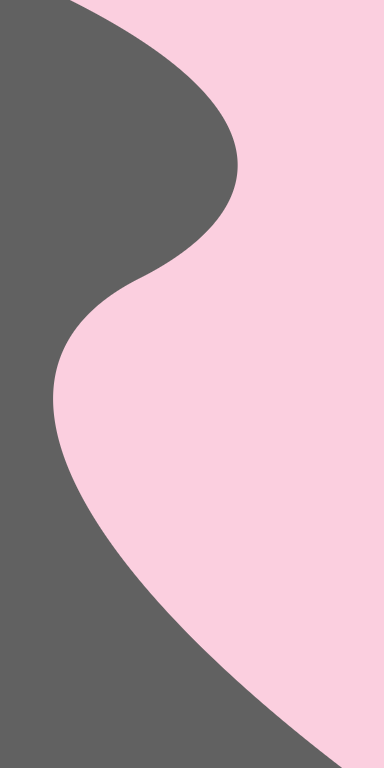
Reproduce this background procedurally as a Shadertoy shader.

```glsl
// Two flat colours, grey and pink, parted by one flowing S-shaped curve.

const vec3 GREY = vec3(0.380);
const vec3 PINK = vec3(0.984, 0.812, 0.875);

// Bezier control points as fractions of the canvas, from top to bottom.
const vec2 TOP          = vec2( 0.182, 1.000);
const vec2 BULGE_UPPER  = vec2( 0.833, 0.837);
const vec2 BULGE_LOWER  = vec2( 0.635, 0.706);
const vec2 WAIST        = vec2( 0.365, 0.638);
const vec2 HOLLOW_UPPER = vec2(-0.104, 0.521);
const vec2 HOLLOW_LOWER = vec2( 0.195, 0.267);
const vec2 BOTTOM       = vec2( 0.891, 0.000);

const int BISECTIONS = 18;
const float EDGE_WIDTH = 1.0; // blend width in output samples

vec2 bezier(vec2 a, vec2 b, vec2 c, vec2 d, float t) {
    float s = 1.0 - t;
    return s * s * s * a + 3.0 * s * t * (s * b + t * c) + t * t * t * d;
}

vec2 bezierTangent(vec2 a, vec2 b, vec2 c, vec2 d, float t) {
    float s = 1.0 - t;
    return 3.0 * (s * s * (b - a) + 2.0 * s * t * (c - b) + t * t * (d - c));
}

// Signed distance to a curve that falls steadily in y; positive on the right.
float sideDistance(vec2 uv, vec2 a, vec2 b, vec2 c, vec2 d) {
    float low = 0.0, high = 1.0;
    for (int i = 0; i < BISECTIONS; i++) {
        float middle = 0.5 * (low + high);
        if (bezier(a, b, c, d, middle).y > uv.y) low = middle;
        else high = middle;
    }
    float t = 0.5 * (low + high);
    vec2 tangent = bezierTangent(a, b, c, d, t) * iResolution.xy;
    float gap = (uv.x - bezier(a, b, c, d, t).x) * iResolution.x;
    return gap * abs(tangent.y) / length(tangent);
}

void mainImage(out vec4 fragColor, in vec2 fragCoord) {
    vec2 uv = fragCoord / iResolution.xy;

    // Upper bulge and lower hollow join smoothly at the waist
    float side = uv.y > WAIST.y
        ? sideDistance(uv, TOP, BULGE_UPPER, BULGE_LOWER, WAIST)
        : sideDistance(uv, WAIST, HOLLOW_UPPER, HOLLOW_LOWER, BOTTOM);

    float pinkCover = clamp(side / EDGE_WIDTH + 0.5, 0.0, 1.0);
    fragColor = vec4(mix(GREY, PINK, pinkCover), 1.0);
}
```
